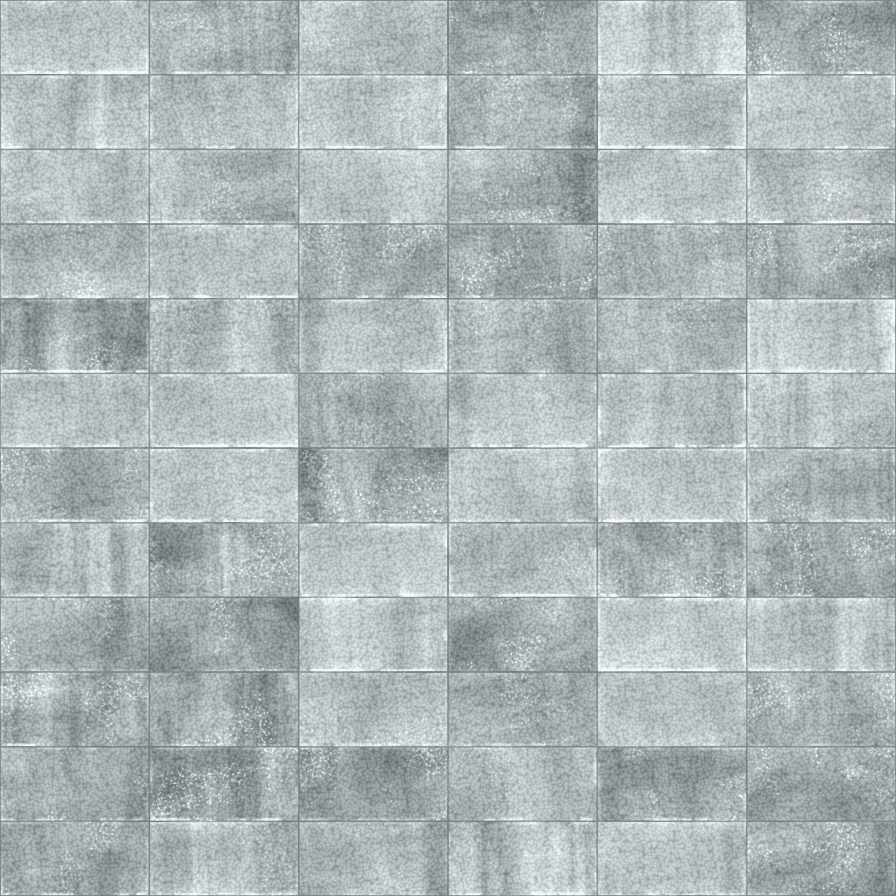
Reproduce this texture procedurally as a WebGL 2 fragment shader.

```glsl
#version 300 es
precision highp float;

uniform vec2 u_resolution;
out vec4 fragColor;

vec2 hash2(vec2 p) {
    vec3 q = fract(p.xyx * vec3(0.1031, 0.1030, 0.0973));
    q += dot(q, q.yzx + 33.33);
    return fract((q.xx + q.yz) * q.zy);
}

// Distances to the nearest and second nearest scattered points
vec2 cellular(vec2 p) {
    vec2 base = floor(p), nearest = vec2(9.0);
    for (int y = -1; y <= 1; y++) {
        for (int x = -1; x <= 1; x++) {
            vec2 cell = base + vec2(x, y);
            float d = length(cell + hash2(cell) - p);
            nearest = d < nearest.x ? vec2(d, nearest.x) : vec2(nearest.x, min(nearest.y, d));
        }
    }
    return nearest;
}

// Warped, rotated layers of sines, roughly -1 to 1
float clouds(vec2 p) {
    float sum = 0.0, amplitude = 0.5;
    for (int i = 0; i < 5; i++) {
        p = mat2(0.8, 0.6, -0.6, 0.8) * p * 1.7 + 1.3;
        p += 0.7 * sin(p.yx * 1.3);
        sum += amplitude * sin(p.x) * sin(p.y);
        amplitude *= 0.68;
    }
    return sum;
}

void main() {
    vec2 uv = gl_FragCoord.xy / u_resolution;
    vec2 grid = uv * vec2(6.0, 12.0);
    vec2 tile = floor(grid);
    float pixel = 12.0 / u_resolution.y;

    // Tile space: one unit is a tile height, centred on the tile
    vec2 local = (fract(grid) - 0.5) * vec2(2.0, 1.0);
    vec2 traits = hash2(tile + 7.0);
    vec2 wear = hash2(tile + 41.0);
    vec2 p = local + 40.0 * hash2(tile + 83.0);

    // Base tone, blotches and a slow shift across each tile
    float darkness = 1.0 - traits.x;
    float shade = mix(0.625, 0.775, traits.x);
    shade += mix(0.06, 0.13, darkness) * clouds(p * 1.3);
    shade += 0.05 * (wear.x - 0.5) * local.x - 0.10 * (wear.y - 0.3) * local.y;

    // Vertical streaks on some tiles, a dark band near one end on others
    float streaked = smoothstep(0.6, 0.8, traits.y);
    shade += mix(0.02, 0.13, streaked) * clouds(vec2(p.x * 2.2, p.y * 0.15));
    float band = smoothstep(0.6, 0.78, local.x * sign(wear.x - 0.35) + 0.04 * clouds(p * 4.0));
    shade -= 0.10 * band * step(traits.y, 0.3);

    // Fine grain, pale flecks and broken veins
    vec2 grain = cellular(p * 22.0);
    shade += 0.20 * (0.45 - grain.x) + 0.05 * clouds(p * 11.0);
    float patches = smoothstep(-0.05, 0.5, clouds(p * 1.7 + 9.0));
    shade += 0.20 * patches * darkness * (1.0 - smoothstep(0.1, 0.35, cellular(p * 15.0).x));
    vec2 crackle = cellular(p * 5.0 + 0.25 * sin(p.yx * 17.0));
    float vein = 1.0 - smoothstep(0.02, 0.12, crackle.y - crackle.x);
    shade += 0.12 * vein * patches * darkness;

    // Worn pale rim, strongest along the lower edge
    vec2 inset = vec2(1.0, 0.5) - abs(local);
    float edge = min(inset.x, inset.y);
    float rubbed = smoothstep(-0.35, 0.4, clouds(p * 2.6 + 5.0));
    float lower = inset.y < inset.x && local.y < 0.0 ? 1.0 : 0.5;
    float rim = 1.0 - smoothstep(0.025, 0.055 + 0.5 * pixel, edge);
    shade += 0.20 * rim * rubbed * lower * (0.4 + wear.y);
    shade += 0.07 * traits.x * (1.0 - smoothstep(0.0, 0.22, edge)) * rubbed;

    // Thin joint, fading unevenly over the wall
    float joint = 1.0 - smoothstep(0.011 - 0.5 * pixel, 0.011 + 0.5 * pixel, edge);
    float jointDepth = 0.72 + 0.3 * clouds(uv * 17.0);
    shade = mix(shade, 0.47, joint * clamp(jointDepth, 0.35, 1.0));

    // Cool grey glaze, a little bluer on some tiles
    vec3 coolTint = vec3(-0.022 - 0.012 * wear.x, 0.006, 0.012);
    fragColor = vec4(clamp(vec3(shade) + coolTint, 0.40, 0.97), 1.0);
}
```
